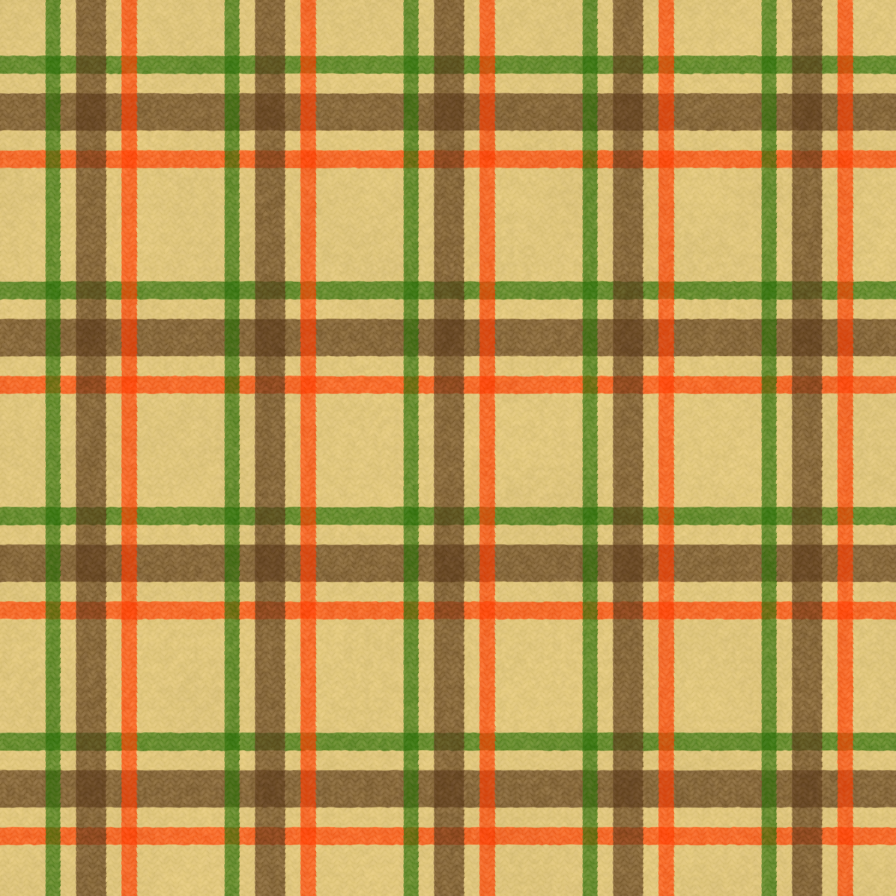
Reproduce this pattern procedurally as a WebGL 2 fragment shader.

```glsl
#version 300 es
precision highp float;
// Woven plaid cloth: green, brown and orange stripes repeat in both directions.
// Translucent dye is laid as horizontal bands, then vertical bands over them,
// and a staggered thread weave with hashed variation modulates dye and light.

uniform vec2 u_resolution;
out vec4 outColor;

const vec3 CLOTH  = vec3(0.875, 0.775, 0.490);
const vec3 GREEN  = vec3(0.170, 0.440, 0.040);
const vec3 BROWN  = vec3(0.360, 0.230, 0.110);
const vec3 ORANGE = vec3(1.000, 0.240, 0.010);

const vec2 PERIOD  = vec2(0.1998, 0.2518);
const vec2 THREADS = vec2(150.0, 185.0);
const float DYE_STRENGTH = 0.66;

float hash(vec2 p) {
    return fract(sin(dot(p, vec2(127.1, 311.7))) * 43758.5453);
}

float valueNoise(vec2 p) {
    vec2 cell = floor(p);
    vec2 f = fract(p);
    f = f * f * (3.0 - 2.0 * f);
    float low  = mix(hash(cell), hash(cell + vec2(1.0, 0.0)), f.x);
    float high = mix(hash(cell + vec2(0.0, 1.0)), hash(cell + vec2(1.0)), f.x);
    return mix(low, high, f.y);
}

// Coverage of a stripe repeated every period, with softened edges.
float stripe(float x, float center, float width, float period, float soft) {
    float d = abs(mod(x - center + 0.5 * period, period) - 0.5 * period);
    return 1.0 - smoothstep(-soft, soft, d - 0.5 * width);
}

// Lays one set of three stripes; centers and widths run green, brown, orange.
vec3 dyeStripes(vec3 base, float x, vec3 centers, vec3 widths,
                float period, float soft, float strength) {
    vec3 color = base;
    color = mix(color, GREEN,  strength * stripe(x, centers.x, widths.x, period, soft));
    color = mix(color, BROWN,  strength * stripe(x, centers.y, widths.y, period, soft));
    color = mix(color, ORANGE, strength * stripe(x, centers.z, widths.z, period, soft));
    return color;
}

// Height of the weave, about -1 to 1: short raised stitches on staggered rows.
float weave(vec2 uv, vec2 count) {
    vec2 p = uv * count;
    p.y += 0.35 * sin(6.2832 * p.x * 0.5);
    float row = floor(p.y);
    p.x += 0.5 * mod(row, 2.0) + 0.3 * (hash(vec2(row, 7.0)) - 0.5);
    vec2 f = fract(p) - 0.5;
    float stitch = cos(6.2832 * f.x) * 0.5 + cos(6.2832 * f.y) * 0.5;
    float variation = hash(floor(p)) - 0.5;
    return stitch * 0.75 + variation * 0.6;
}

void main() {
    vec2 uv = gl_FragCoord.xy / u_resolution;
    vec2 cloth = vec2(uv.x, 1.0 - uv.y);
    vec2 soft = max(vec2(0.0011), 0.75 / u_resolution);

    // Thread relief and slow drift of tone
    float relief = weave(cloth, THREADS);
    float drift = valueNoise(cloth * 14.0) - 0.5;
    float grain = valueNoise(cloth * 210.0) - 0.5;

    // Stripe edges waver slightly with the threads
    vec2 wobbled = cloth + 0.0006 * vec2(relief, grain * 2.0);
    float strength = DYE_STRENGTH - 0.065 * relief - 0.06 * grain;

    // Horizontal bands, then vertical bands on top
    vec3 color = dyeStripes(CLOTH, wobbled.y, vec3(0.0723, 0.1250, 0.1777),
                            vec3(0.0200, 0.0415, 0.0195), PERIOD.y, soft.y, strength);
    color = dyeStripes(color, wobbled.x, vec3(0.0592, 0.1016, 0.1442),
                       vec3(0.0165, 0.0335, 0.0172), PERIOD.x, soft.x, strength);

    // Light on the raised threads, warmer in the gaps
    color *= 1.0 + 0.03 * relief + 0.04 * grain + 0.025 * drift;
    color.b += 0.02 * relief;
    outColor = vec4(clamp(color, 0.0, 1.0), 1.0);
}
```
